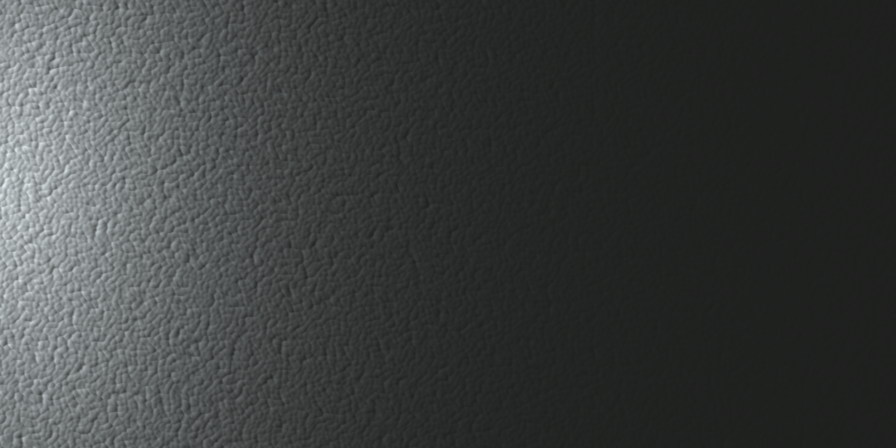
Reproduce this texture procedurally as a WebGL 1 fragment shader.

```glsl
precision highp float;
// Dark pebbled leather-like surface, lit by a soft cool glow from the left edge.

uniform vec2 u_resolution;

#define BASE_COLOR vec3(0.119, 0.126, 0.119)
#define GLOW_COLOR vec3(0.575, 0.597, 0.612)
#define GLOW_HEIGHT 0.59
#define GLOW_SQUASH 0.27
#define GLOW_REACH 0.243
#define GLOW_POWER 1.32
#define GRAIN_SCALE 92.0
#define GRAIN_STRENGTH 1.0
#define GRAIN_STEP 0.25
#define COARSE_WEIGHT 0.5
#define LIGHT_DIR vec2(0.9, -0.44)

vec2 hash2(vec2 cell) {
  vec3 q = fract(vec3(cell.xyx) * vec3(0.1031, 0.1030, 0.0973));
  q += dot(q, q.yzx + 33.33);
  return fract((q.xx + q.yz) * q.zy);
}

// Smooth cellular height: rounded bumps separated by soft creases.
float pebbles(vec2 p) {
  vec2 cell = floor(p);
  vec2 local = fract(p);
  float sum = 0.0;
  for (int j = -1; j <= 1; j++) {
    for (int i = -1; i <= 1; i++) {
      vec2 offset = vec2(float(i), float(j));
      vec2 delta = offset + hash2(cell + offset) - local;
      sum += exp(-8.0 * dot(delta, delta));
    }
  }
  return log(sum + 0.0001) / 8.0;
}

// Slope of the bumps along the light direction.
float relief(vec2 p) {
  vec2 d = LIGHT_DIR * GRAIN_STEP;
  return pebbles(p + d) - pebbles(p - d);
}

// Slow sines bend the grain so that its rows stay irregular.
vec2 warp(vec2 p) {
  return p + 0.25 * sin(p.yx * 0.61 + vec2(0.4, 2.1))
           + 0.12 * sin(p.yx * 1.37 + p * 0.37 + vec2(3.0, 1.2));
}

void main() {
  vec2 uv = gl_FragCoord.xy / u_resolution;
  vec2 p = vec2(uv.x * u_resolution.x / u_resolution.y, uv.y);

  // Broad glow, stretched along the left edge
  float dist = length(vec2(uv.x, GLOW_SQUASH * (uv.y - GLOW_HEIGHT)));
  float glow = exp(-pow(dist / GLOW_REACH, GLOW_POWER));

  // Fine pebbles over coarser wrinkles
  vec2 grainPos = warp(p * GRAIN_SCALE);
  float grain = relief(grainPos) + COARSE_WEIGHT * relief(grainPos * 0.53 + 17.3);

  // Faint uneven sheen
  float sheen = sin(p.x * 23.0 + 2.0 * sin(p.y * 17.0))
              * sin(p.y * 29.0 + 2.0 * sin(p.x * 13.0));

  float shade = 1.0 + GRAIN_STRENGTH * grain * (1.0 - 0.45 * glow) + 0.015 * sheen;
  vec3 color = BASE_COLOR * (1.0 + 0.04 * grain) + GLOW_COLOR * glow * shade;
  gl_FragColor = vec4(clamp(color, 0.0, 1.0), 1.0);
}
```
